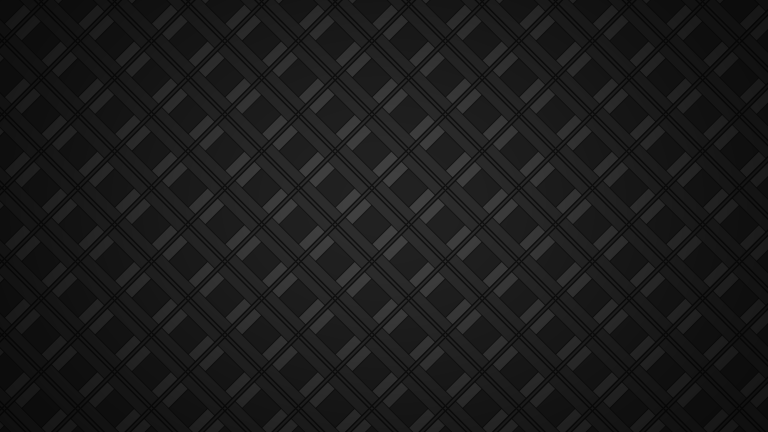
A Shadertoy shader for this pattern:

```glsl
// Dark diagonal lattice of overlapping bands with grooves, lit from the centre.

// Lengths are fractions of the canvas height.
const float PERIOD        = 0.1203;   // spacing of parallel bands
const float BAND_HALF     = 0.0283;   // half width of a band
const float GROOVE_OFFSET = 0.0042;   // groove distance from the band axis
const float GROOVE_HALF   = 0.0017;
const float SEAM_HALF     = 0.0011;   // thin outline along band edges
const vec2  CROSSING      = vec2(-0.028, 0.065);  // one crossing, from the centre

const vec3 SQUARE_COLOR = vec3(0.122);
const vec3 UPPER_COLOR  = vec3(0.166);  // descending bands, on top
const vec3 LOWER_COLOR  = vec3(0.238);  // ascending bands, underneath
const vec3 LINE_COLOR   = vec3(0.050);
const float SEAM_STRENGTH   = 0.75;
const float GROOVE_STRENGTH = 0.90;

const vec2  LIGHT_CENTER = vec2(0.0, 0.03);
const vec2  LIGHT_RADIUS = vec2(1.0, 0.78);
const float EDGE_LIGHT   = 0.36;

// Signed distance to the nearest band axis.
float repeatAxis(float x) {
    return (fract(x / PERIOD + 0.5) - 0.5) * PERIOD;
}

// Share of a pixel covered by a strip centred at zero.
float strip(float d, float halfWidth, float pixel) {
    return clamp((d + halfWidth) / pixel + 0.5, 0.0, 1.0)
         - clamp((d - halfWidth) / pixel + 0.5, 0.0, 1.0);
}

void mainImage(out vec4 fragColor, in vec2 fragCoord) {
    float pixel = 1.0 / iResolution.y;
    vec2 p = (fragCoord - 0.5 * iResolution.xy) * pixel;

    // Rotate by 45 degrees: x crosses ascending bands, y descending ones.
    vec2 q = p - CROSSING;
    q = vec2(q.x - q.y, q.x + q.y) * inversesqrt(2.0);
    vec2 d = abs(vec2(repeatAxis(q.x), repeatAxis(q.y)));

    // Layer the bands over the squares.
    float lower = strip(d.x, BAND_HALF, pixel);
    float upper = strip(d.y, BAND_HALF, pixel);
    vec3 color = mix(SQUARE_COLOR, LOWER_COLOR, lower);
    float lowerSeam = strip(d.x - BAND_HALF, SEAM_HALF, pixel);
    color = mix(color, LINE_COLOR, lowerSeam * SEAM_STRENGTH);
    color = mix(color, UPPER_COLOR, upper);
    float upperSeam = strip(d.y - BAND_HALF, SEAM_HALF, pixel);
    color = mix(color, LINE_COLOR, upperSeam * SEAM_STRENGTH);

    // Twin grooves run along every band axis.
    float groove = max(strip(d.x - GROOVE_OFFSET, GROOVE_HALF, pixel),
                       strip(d.y - GROOVE_OFFSET, GROOVE_HALF, pixel));
    // The slat between the grooves shares the upper band colour.
    color = mix(color, UPPER_COLOR, strip(d.x, GROOVE_OFFSET, pixel));
    color = mix(color, LINE_COLOR, groove * GROOVE_STRENGTH);

    // Soft elliptical light fading to the corners.
    float falloff = smoothstep(0.0, 1.15, length((p - LIGHT_CENTER) / LIGHT_RADIUS));
    color *= mix(1.06, EDGE_LIGHT, falloff);

    fragColor = vec4(color, 1.0);
}
```
